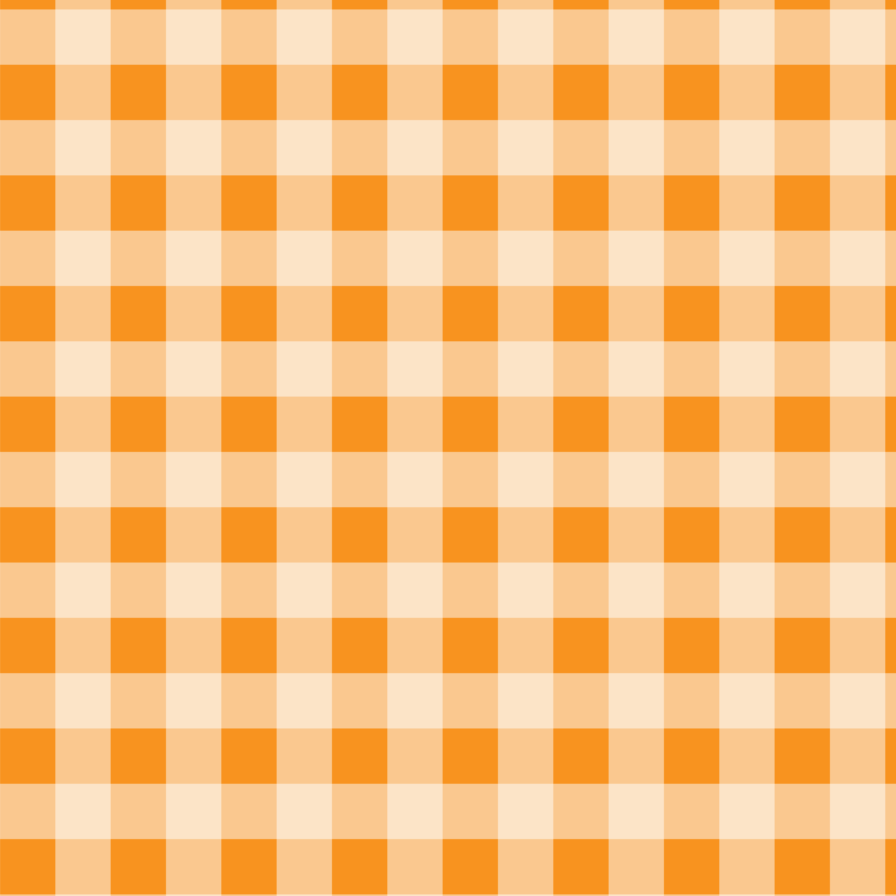
A three.js fragment shader for this pattern:

```glsl
// Orange gingham: equal vertical and horizontal bands crossing on a pale cloth.
// Each axis gives a soft periodic band; the number of bands covering a point
// (none, one or both) picks pale, peach or full orange.
varying vec2 vUv;

// Coverage of a band filling the first half of every unit period.
float band(float t) {
  float fromCentre = abs(fract(t + 0.25) - 0.5);
  return 1.0 - smoothstep(0.242, 0.258, fromCentre);
}

void main() {
  // Just over eight repeats each way, rows starting a hair above the bottom
  vec2 repeats = (vUv - vec2(0.0, 0.0018)) * vec2(8.097, 8.1);
  float column = band(repeats.x);
  float row = band(repeats.y);

  vec3 pale = vec3(0.99, 0.893, 0.78);
  vec3 peach = vec3(0.98, 0.784, 0.56);
  vec3 orange = vec3(0.973, 0.576, 0.12);

  // Blend across the columns first, then between the two kinds of row
  vec3 lightRow = mix(pale, peach, column);
  vec3 darkRow = mix(peach, orange, column);
  gl_FragColor = vec4(mix(lightRow, darkRow, row), 1.0);
}
```
